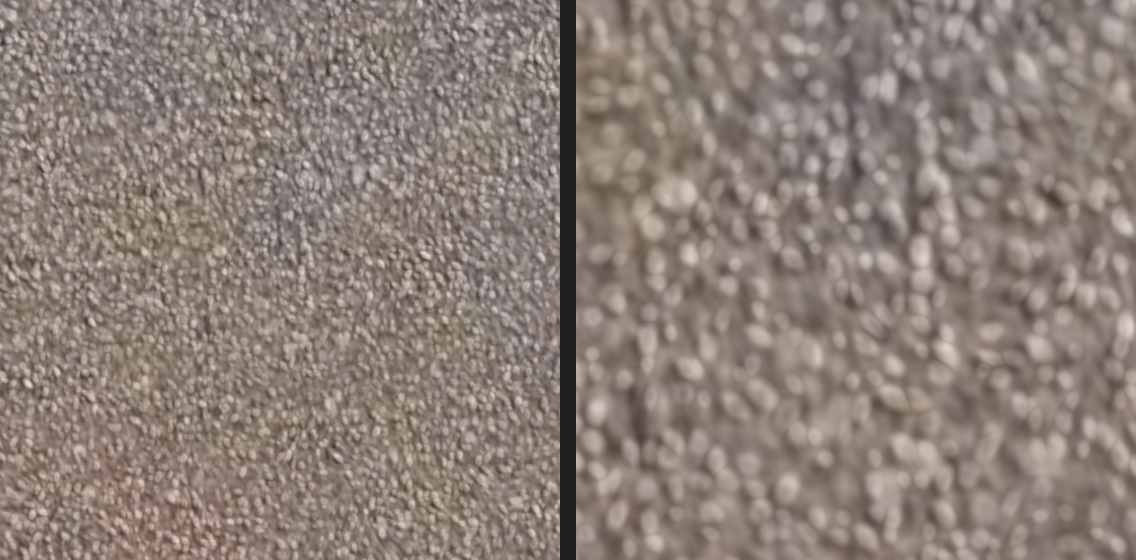
Left: the whole. Right: its middle third, enlarged.
Give the GLSL for this texture, as a Shadertoy shader.

```glsl
// Weathered asphalt: softly blurred, slightly upright stone grains with dark
// gaps between them. Gradient noise gives the rough ground, scattered ellipses
// give grains and pale pebbles, and broad noise shifts the tint and contrast.

const vec3 STONE = vec3(0.557, 0.500, 0.467);
const vec3 COOL_SHIFT = vec3(-0.022, 0.000, 0.030);
const vec3 RUST_SHIFT = vec3(0.035, -0.005, -0.012);
const vec3 MOSS_SHIFT = vec3(0.004, 0.008, -0.022);

// Integer hash giving three values from 0 to 1 per cell and seed.
vec3 hash3(vec2 cell, int seed) {
    uvec3 v = uvec3(ivec3(ivec2(cell), seed) + 4096);
    v = v * 1664525u + 1013904223u;
    v.x += v.y * v.z; v.y += v.z * v.x; v.z += v.x * v.y;
    v ^= v >> 16u;
    v.x += v.y * v.z; v.y += v.z * v.x; v.z += v.x * v.y;
    return vec3(v >> 8u) / 16777216.0;
}

float cornerSlope(vec2 cell, vec2 offset, int seed) {
    float angle = 6.2832 * hash3(cell, seed).x;
    return dot(vec2(cos(angle), sin(angle)), offset);
}

// Gradient noise, roughly -0.7 to 0.7.
float noise(vec2 p, int seed) {
    vec2 i = floor(p), f = fract(p);
    vec2 w = f * f * f * (f * (f * 6.0 - 15.0) + 10.0);
    vec2 e = vec2(1.0, 0.0);
    float low = mix(cornerSlope(i, f, seed),
                    cornerSlope(i + e.xy, f - e.xy, seed), w.x);
    float high = mix(cornerSlope(i + e.yx, f - e.yx, seed),
                     cornerSlope(i + e.xx, f - e.xx, seed), w.x);
    return mix(low, high, w.y);
}

// Soft ellipses, one per cell at most; returns the brightest cover, 0 to 1.
float grains(vec2 p, float share, float radius, float stretch, int seed) {
    vec2 home = floor(p);
    float cover = 0.0;
    for (int y = -1; y <= 1; y++) {
        for (int x = -1; x <= 1; x++) {
            vec2 cell = home + vec2(x, y);
            vec3 place = hash3(cell, seed);
            vec3 form = hash3(cell, seed + 1);
            if (place.z > share) continue;
            vec2 d = p - cell - 0.1 - 0.8 * place.xy;
            float lean = 0.25 + 1.5 * (form.x - 0.5);
            float c = cos(lean), s = sin(lean);
            d = vec2(c * d.x + s * d.y, c * d.y - s * d.x);
            d.y /= mix(1.0, stretch, form.y);
            float size = radius * mix(0.7, 1.2, form.z);
            float body = 1.0 - smoothstep(0.45, 1.3, length(d) / size);
            cover = max(cover, body * mix(0.45, 1.0, form.y * form.z + 0.3));
        }
    }
    return cover;
}

// Brightness offset of the stony surface around its mean.
float surfaceTone(vec2 uv) {
    vec2 warp = vec2(noise(uv * 9.0, 1), noise(uv * 9.0, 2));
    vec2 p = uv + 0.012 * warp;
    vec2 leaning = vec2(p.x + 0.22 * p.y, p.y);

    float rough = 0.20 * noise(leaning * vec2(66.0, 48.0), 3)
                + 0.13 * noise(leaning * vec2(112.0, 88.0), 4);
    float grain = grains(p * 62.0, 0.75, 0.36, 1.7, 10);
    float shade = grains((p + vec2(0.005, 0.004)) * 62.0, 0.75, 0.36, 1.7, 10);
    float pebble = grains(p * 34.0, 0.13, 0.32, 1.45, 20);

    float contrast = 1.0 + 0.45 * noise(uv * 7.0, 5) + 0.12 * uv.y;
    float tone = rough + 0.13 * (grain - 0.24) + 0.075 * (grain - shade);
    return contrast * tone * (1.0 - 0.5 * pebble) + 0.17 * pebble;
}

// Cool grey toward the top, rusty at the lower left, mossy in patches.
vec3 groundTint(vec2 uv) {
    float drift = noise(uv * 4.0, 30) + 0.5 * noise(uv * 11.0, 31);
    float cool = smoothstep(0.25, 1.15, uv.y + 0.25 * (uv.x - 0.5) + 0.55 * drift);
    float rust = 1.0 - smoothstep(0.0, 0.5, length(uv - vec2(0.2, 0.0)));
    float moss = smoothstep(0.0, 0.5, noise(uv * 6.0, 32));
    float fleck = noise(uv * 34.0, 33);
    return COOL_SHIFT * (cool + 0.6 * fleck)
         + RUST_SHIFT * rust * (0.6 + drift)
         + MOSS_SHIFT * moss;
}

void mainImage(out vec4 fragColor, in vec2 fragCoord) {
    vec2 uv = fragCoord / iResolution.y;
    float broadLight = 0.035 * noise(uv * 5.0, 40) + 0.03 * noise(uv * 16.0, 41);
    vec3 color = STONE + groundTint(uv) + broadLight + surfaceTone(uv);
    fragColor = vec4(clamp(color, 0.0, 1.0), 1.0);
}
```
